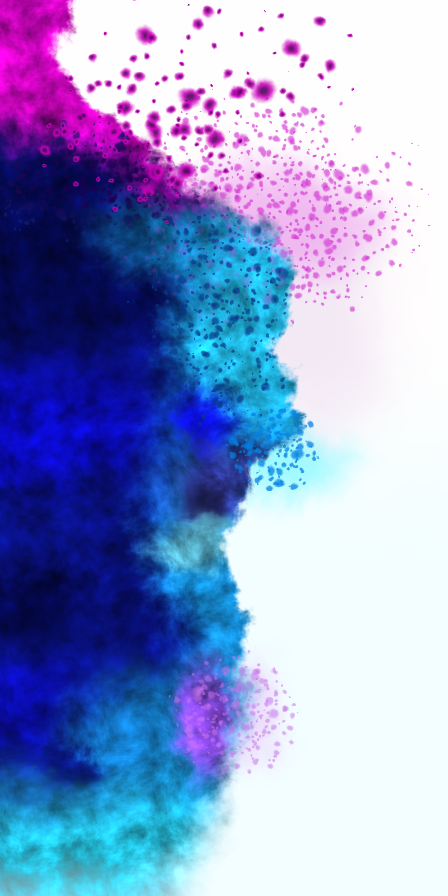
Reproduce this background procedurally as a Shadertoy shader.

```glsl
// Ink cloud in water: navy, azure and magenta pigment spreading from the left
// over white. Soft elliptical washes are warped by layered sines, and cellular
// noise scatters the droplets, spray and specks at several sizes.
#define WARP 0.045
#define GRAIN 0.36
#define DROP_CELLS 11.0
#define SPRAY_CELLS 28.0
#define BEAD_CELLS 34.0
#define NAVY vec3(0.03, 0.06, 0.47)
#define MIDNIGHT vec3(0.01, 0.02, 0.23)
#define ROYAL vec3(0.04, 0.03, 0.80)
#define AZURE vec3(0.08, 0.53, 0.80)
#define CYAN vec3(0.15, 0.80, 0.90)
#define MAGENTA vec3(0.80, 0.02, 0.74)
#define VIOLET vec3(0.62, 0.24, 0.90)

vec2 hash2(vec2 p) {
    vec3 h = fract(p.xyx * vec3(0.1031, 0.1030, 0.0973));
    h += dot(h, h.yzx + 33.33);
    return fract((h.xx + h.yz) * h.zy);
}

// Layered, rotated sines: smoky noise around zero
float flow(vec2 p) {
    float sum = 0.0, gain = 0.5;
    for (int i = 0; i < 6; i++) {
        p = mat2(1.5, 1.1, -1.1, 1.5) * p + 0.6 * sin(p.yx) + 1.7;
        sum += gain * sin(p.x) * cos(p.y);
        gain *= 0.62;
    }
    return sum;
}

// Cellular droplets: distance from the nearest one, in units of its radius
float droplets(vec2 p, float cells, float density) {
    p *= cells;
    float nearest = 9.0;
    for (int i = 0; i < 9; i++) {
        vec2 cell = floor(p) + vec2(i % 3, i / 3) - 1.0;
        vec2 rnd = hash2(cell + 71.0);
        vec2 center = cell + 0.1 + 0.8 * hash2(cell);
        float radius = mix(0.16, 0.46, rnd.y * rnd.y) * smoothstep(0.0, 0.15, density - rnd.x);
        if (radius > 0.06) nearest = min(nearest, length(p - center) / radius);
    }
    return nearest;
}

float disc(float d) { return 1.0 - smoothstep(0.5, 1.3, d); }

// Flat-topped soft ellipse
float blob(vec2 p, vec2 center, vec2 radius) {
    vec2 d = (p - center) / radius;
    float k = dot(d, d);
    return exp(-k * k);
}

vec3 wash(vec3 base, vec3 tint, float amount, vec2 p, vec2 center, vec2 radius) {
    return mix(base, tint, amount * blob(p, center, radius));
}

// Right-hand limit of the pigment at height y
float inkEdge(float y) {
    return 0.64 - 0.50 * smoothstep(1.36, 1.88, y) - 0.09 * (1.0 - smoothstep(0.94, 1.04, y))
         - 0.05 * exp(-pow((y - 0.77) / 0.06, 2.0)) - 0.17 * (1.0 - smoothstep(0.0, 0.42, y));
}

vec3 paper(vec2 p) {
    vec3 col = mix(vec3(0.95, 0.995, 1.0), vec3(1.0, 0.995, 0.995), smoothstep(0.7, 1.3, p.y));
    col = wash(col, vec3(0.55, 0.98, 1.0), 0.85, p, vec2(0.63, 0.96), vec2(0.13, 0.09));
    col = wash(col, vec3(0.91, 0.81, 0.98), 0.70, p, vec2(0.54, 0.41), vec2(0.10, 0.11));
    col = wash(col, vec3(0.93, 0.87, 0.94), 0.65, p, vec2(0.68, 1.30), vec2(0.20, 0.27));
    return wash(col, vec3(0.92, 0.58, 0.92), 0.60, p, vec2(0.60, 1.51), vec2(0.24, 0.13));
}

vec3 pigment(vec2 p) {
    vec3 col = mix(NAVY, AZURE, smoothstep(0.29, 0.44, p.x + 0.04 * sin(9.0 * p.y)));
    col = wash(col, MIDNIGHT, 0.75, p, vec2(0.10, 1.42), vec2(0.30, 0.25));
    col = wash(col, AZURE * 0.75, 0.65, p, vec2(0.36, 1.47), vec2(0.16, 0.10));
    col = wash(col, CYAN, 0.65, p, vec2(0.57, 1.27), vec2(0.14, 0.24));
    // Royal core and smoky fold
    col = wash(col, ROYAL, 0.80, p, vec2(0.08, 1.04), vec2(0.28, 0.14));
    col = wash(col, ROYAL, 0.95, p, vec2(0.46, 1.06), vec2(0.08, 0.10));
    col = wash(col, vec3(0.20, 0.20, 0.60), 0.90, p, vec2(0.48, 0.92), vec2(0.13, 0.09));
    col = wash(col, vec3(0.08, 0.08, 0.22), 0.80, p, vec2(0.46, 0.90), vec2(0.06, 0.06));
    col = wash(col, vec3(0.42, 0.76, 0.82), 0.80, p, vec2(0.44, 0.80), vec2(0.11, 0.06));
    // Lower body
    col = wash(col, MIDNIGHT, 0.85, p, vec2(0.07, 0.67), vec2(0.16, 0.07));
    col = wash(col, AZURE, 0.85, p, vec2(0.32, 0.34), vec2(0.17, 0.15));
    col = wash(col, ROYAL, 0.50, p, vec2(0.04, 0.43), vec2(0.16, 0.12));
    col = wash(col, CYAN, 0.95, p, vec2(0.16, 0.06), vec2(0.44, 0.20));
    col = wash(col, NAVY, 0.85, p, vec2(0.17, 0.31), vec2(0.08, 0.04));
    col = wash(col, VIOLET, 0.85, p, vec2(0.46, 0.39), vec2(0.07, 0.13));
    // Magenta cap above a slanted dark seam
    float cap = p.y + 0.26 * p.x;
    col = mix(col, vec3(0.30, 0.03, 0.45), smoothstep(1.63, 1.70, cap));
    return mix(col, MAGENTA, smoothstep(1.67, 1.76, cap));
}

void mainImage(out vec4 fragColor, in vec2 fragCoord) {
    vec2 p = fragCoord / iResolution.xy * vec2(1.0, 2.0);
    vec2 q = p + WARP * vec2(flow(p * 6.0), flow(p * 6.0 + 9.0));
    float grain = flow(p * 14.0) + 0.7 * flow(p * 33.0);
    vec2 r = p + 0.005 * vec2(grain, flow(p * 30.0 + 4.0));
    // Pigment over paper, ragged at the side and fading at the bottom
    float slope = blob(p, vec2(0.48, 1.56), vec2(0.22, 0.16));
    float mist = blob(p, vec2(0.52, 0.40), vec2(0.13, 0.13));
    float softness = 0.014 + 0.05 * slope + 0.04 * mist + 0.10 * (1.0 - smoothstep(0.05, 0.35, p.y));
    float ink = 1.0 - smoothstep(-softness, softness, q.x - inkEdge(p.y) + (0.018 + 0.03 * slope) * grain);
    ink *= mix(0.6, 1.0, smoothstep(-0.04, 0.10, p.y + 0.04 * grain));
    vec3 col = mix(paper(q), pigment(q + 0.016 * grain) * (1.0 + GRAIN * grain), ink);
    // Spray, violet mist, dark specks and blue beads, each finer than the last
    float haze = blob(p, vec2(0.60, 1.53), vec2(0.30, 0.24));
    float seam = blob(p, vec2(0.22, 1.60), vec2(0.30, 0.12));
    float dark = max(0.4 * blob(p, vec2(0.50, 1.33), vec2(0.19, 0.27)), 0.55 * seam);
    float tip = blob(p, vec2(0.61, 1.00), vec2(0.09, 0.09));
    for (int i = 0; i < 3; i++) {
        float k = float(i), cells = 1.0 + 0.5 * k;
        float pink = disc(droplets(r + k, SPRAY_CELLS * cells, (0.25 + 0.3 * k) * haze));
        col = mix(col, vec3(0.82, 0.20, 0.82), (0.65 - 0.45 * ink) * pink);
        float lilac = disc(droplets(r + 3.0 + k, BEAD_CELLS * cells, 0.65 * mist));
        col = mix(col, vec3(0.78, 0.46, 0.92), 0.55 * lilac);
        float speck = disc(droplets(r + 7.0 + k, BEAD_CELLS * cells, dark));
        col = mix(col, mix(vec3(0.03, 0.22, 0.52), vec3(0.10, 0.0, 0.30), seam), 0.7 * ink * speck);
        float bead = disc(droplets(r + 5.0 + k, BEAD_CELLS * cells, 0.85 * tip));
        col = mix(col, vec3(0.02, 0.50, 0.88), 0.75 * bead);
    }
    // Magenta drops with dark cores along the upper slope
    float band = max(blob(p, vec2(0.34, 1.72), vec2(0.25, 0.20)), 0.6 * blob(p, vec2(0.50, 1.86), vec2(0.28, 0.18)));
    for (int i = 1; i < 4; i++) {
        float drop = droplets(r + 2.0 * float(i), DROP_CELLS * float(i), 0.55 * band);
        vec3 tint = mix(vec3(0.32, 0.0, 0.36), MAGENTA, smoothstep(0.1, 0.7, drop));
        col = mix(col, tint, 0.9 * disc(drop));
    }
    fragColor = vec4(clamp(col, 0.0, 1.0), 1.0);
}
```
